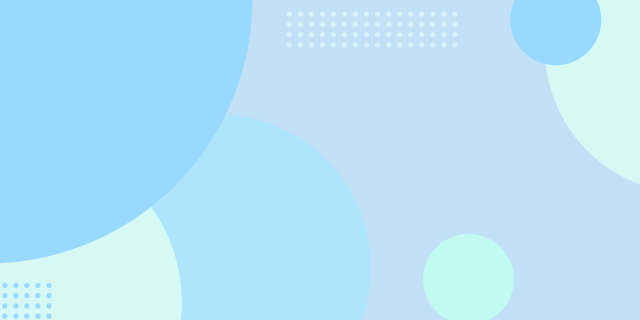
Give the GLSL for this background, as a WebGL 1 fragment shader.

```glsl
precision mediump float;
// Flat pastel background of large overlapping discs with two small dot grids.

uniform vec2 u_resolution;

const vec3 HAZE_BLUE = vec3(0.76, 0.88, 0.965);
const vec3 SKY_BLUE  = vec3(0.60, 0.85, 1.00);
const vec3 PALE_CYAN = vec3(0.68, 0.90, 0.99);
const vec3 PALE_MINT = vec3(0.84, 0.975, 0.96);
const vec3 MINT      = vec3(0.76, 0.98, 0.945);
const vec3 DOT_WHITE = vec3(0.85, 0.95, 0.985);

// Antialiased coverage from a signed distance.
float cover(float dist, float pixel) {
  return 1.0 - smoothstep(-0.75 * pixel, 0.75 * pixel, dist);
}

float disc(vec2 p, vec2 center, float radius, float pixel) {
  return cover(length(p - center) - radius, pixel);
}

// Grid of dots; first is the lower-left dot, count the columns and rows.
float dotGrid(vec2 p, vec2 first, vec2 spacing, vec2 count, float radius, float pixel) {
  vec2 cell = clamp(floor((p - first) / spacing + 0.5), vec2(0.0), count - 1.0);
  return disc(p, first + cell * spacing, radius, pixel);
}

void main() {
  // The canvas height is one unit.
  float pixel = 1.0 / u_resolution.y;
  vec2 p = gl_FragCoord.xy * pixel;
  vec3 color = HAZE_BLUE;

  // Left cluster, back to front
  color = mix(color, PALE_CYAN, disc(p, vec2(0.680, 0.164), 0.478, pixel));
  color = mix(color, PALE_MINT, disc(p, vec2(0.065, 0.057), 0.503, pixel));
  color = mix(color, SKY_BLUE, disc(p, vec2(-0.039, 1.005), 0.828, pixel));

  // Right cluster
  color = mix(color, PALE_MINT, disc(p, vec2(2.156, 0.849), 0.453, pixel));
  color = mix(color, SKY_BLUE, disc(p, vec2(1.737, 0.938), 0.142, pixel));
  color = mix(color, MINT, disc(p, vec2(1.464, 0.127), 0.142, pixel));

  // Dot grids
  vec2 spacing = vec2(0.0345, 0.032);
  color = mix(color, DOT_WHITE,
    dotGrid(p, vec2(0.904, 0.860), spacing, vec2(16.0, 4.0), 0.0082, pixel));
  color = mix(color, SKY_BLUE,
    dotGrid(p, vec2(0.015, 0.012), spacing, vec2(5.0, 4.0), 0.0082, pixel));

  gl_FragColor = vec4(color, 1.0);
}
```
